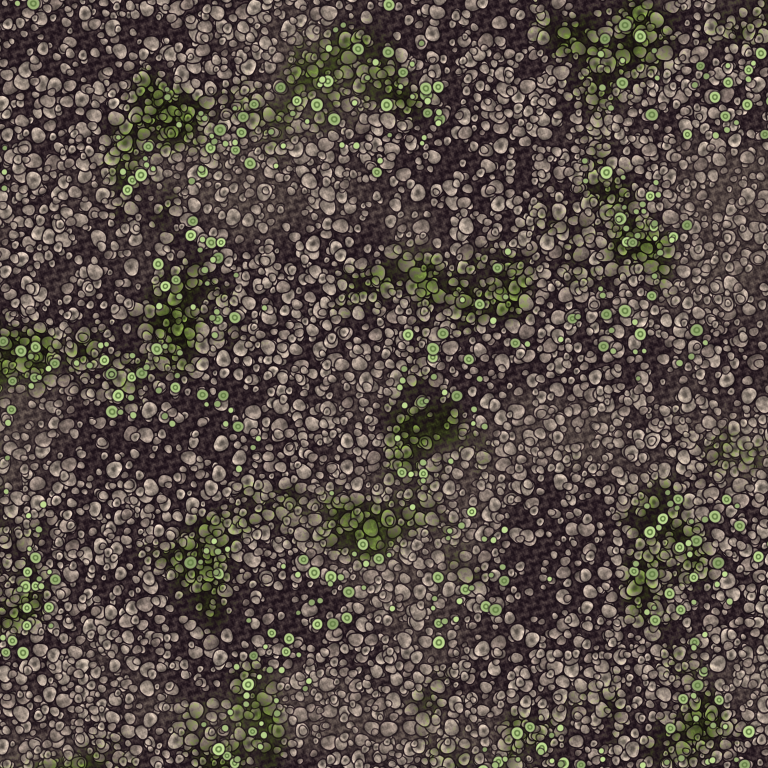
Reproduce this texture procedurally as a WebGL 2 fragment shader.

```glsl
#version 300 es
precision highp float;
// Packed sediment grains over a dark plum ground, with faint green haze
// and clustered pale green cells. Jittered cellular grids place the round parts;
// warped, layered sines drive density, haze and grit.

uniform vec2 u_resolution;
out vec4 fragColor;

const float TAU = 6.2831853;
const float BLUR = 0.0022; // edge softness in canvas units
const vec3 PLUM = vec3(0.14, 0.09, 0.12);
const vec3 UMBER = vec3(0.30, 0.255, 0.24);
const vec3 TAUPE = vec3(0.49, 0.43, 0.40);
const vec3 PALE = vec3(0.73, 0.67, 0.61);
const vec3 MOSS = vec3(0.40, 0.49, 0.28);
const vec3 LIME = vec3(0.74, 0.84, 0.56);

vec3 hash3(vec2 cell, float seed) {
    vec3 q = fract((cell.xyx + seed * 17.3) * vec3(0.1031, 0.1030, 0.0973));
    q += dot(q, q.yxz + 33.33);
    return fract((q.xxy + q.yzz) * q.zyx);
}

// Sum of warped sines, roughly -0.9 to 0.9
float layeredSines(vec2 p, float seed) {
    float sum = 0.0, amplitude = 0.5;
    for (int i = 0; i < 5; i++) {
        p = mat2(1.36, 1.02, -1.02, 1.36) * p + seed * 2.7;
        sum += amplitude * sin(p.x + 1.4 * sin(p.y + seed));
        amplitude *= 0.56;
    }
    return sum;
}

float grainDensity(vec2 uv) {
    return clamp(0.84 + 0.55 * layeredSines(uv * vec2(6.0, 10.0), 1.0), 0.3, 1.0);
}

float clusterDensity(vec2 uv) {
    return 0.24 * smoothstep(-0.1, 0.75, layeredSines(uv * 9.0, 4.0));
}

// Distance from a grain centre, 1.0 on its slightly uneven rim
float pebble(vec2 offset, float radius, vec3 look, float unevenness) {
    float angle = atan(offset.y, offset.x);
    float wobble = sin(2.0 * angle + look.y * TAU) + 0.6 * sin(3.0 * angle + look.z * TAU);
    return length(offset) / (radius * (1.0 + unevenness * wobble));
}

vec3 addGrains(vec3 base, vec2 uv, float count, float seed, vec2 radii, float cover) {
    vec2 p = uv * count, home = floor(p);
    for (int k = 0; k < 9; k++) {
        vec2 id = home + vec2(k % 3, k / 3) - 1.0;
        vec3 place = hash3(id, seed), look = hash3(id, seed + 5.0);
        vec2 centre = id + mix(vec2(0.12), vec2(0.88), place.xy);
        if (place.z > cover * grainDensity(centre / count)) continue;
        float radius = mix(radii.x, radii.y, look.x);
        vec2 offset = p - centre;
        float d = pebble(offset, radius, look, 0.09);
        float soft = BLUR * count / radius;
        float body = 1.0 - smoothstep(0.92 - 0.5 * soft, 0.92 + 0.4 * soft, d);
        // One-sided light, and a dim core in some grains
        float turn = look.z * TAU;
        float light = 0.98 + 0.3 * dot(offset / radius, vec2(cos(turn), sin(turn)));
        float core = step(0.68, look.y) * (1.0 - smoothstep(0.1, 0.6, d));
        vec3 stone = mix(TAUPE, PALE, sqrt(look.y)) * light * (1.0 - 0.45 * core);
        vec3 tone = mix(PLUM * 0.75, stone, body);
        float alpha = 1.0 - smoothstep(1.0, 1.0 + soft, d);
        base = mix(base, tone, alpha * mix(0.82, 1.0, place.z));
    }
    return base;
}

vec3 addGreenCells(vec3 base, vec2 uv, float count, float seed, vec2 radii, float hollow) {
    vec2 p = uv * count, home = floor(p);
    for (int k = 0; k < 9; k++) {
        vec2 id = home + vec2(k % 3, k / 3) - 1.0;
        vec3 place = hash3(id, seed), look = hash3(id, seed + 3.0);
        vec2 centre = id + mix(vec2(0.15), vec2(0.85), place.xy);
        if (place.z > clusterDensity(centre / count)) continue;
        float radius = mix(radii.x, radii.y, look.x);
        float d = pebble(p - centre, radius, look, 0.03);
        float soft = BLUR * count / radius;
        float body = 1.0 - smoothstep(1.0 - 0.5 * soft, 1.0 + 0.5 * soft, d);
        float outline = 1.0 - smoothstep(1.05, 1.15 + soft, d);
        // Pale wall around a mossy inside with a small pale nucleus
        float wall = smoothstep(0.4, 0.7, d);
        float nucleus = 1.0 - smoothstep(0.1, 0.42, d);
        float glow = mix(1.0, max(wall, nucleus), hollow);
        vec3 tone = mix(MOSS, LIME * mix(0.72, 1.05, look.y), glow);
        base = mix(base, PLUM * 0.8, outline * 0.8);
        base = mix(base, tone, body);
    }
    return base;
}

void main() {
    vec2 uv = gl_FragCoord.xy / u_resolution.y;
    float grit = layeredSines(uv * 230.0, 2.0);
    float silt = smoothstep(-0.1, 0.8, layeredSines(uv * vec2(5.0, 8.0), 7.0));

    // Mottled ground, then grains from fine to coarse to loose
    vec3 color = mix(PLUM, UMBER, clamp(0.3 + 0.5 * grit + 0.6 * silt, 0.0, 1.2));
    color = addGrains(color, uv, 80.0, 11.0, vec2(0.28, 0.46), 0.6);
    color = addGrains(color, uv, 50.0, 23.0, vec2(0.32, 0.57), 0.85);
    color = addGrains(color, uv, 70.0, 37.0, vec2(0.27, 0.47), 0.4);
    color = mix(color, TAUPE * 0.95, 0.14 * silt);
    color *= 1.0 + 0.24 * grit;

    // Dark green haze broken up by grit
    float haze = smoothstep(0.25, 1.0, layeredSines(uv * 9.0, 9.0) + 0.3 * grit);
    color = mix(color, color * vec3(0.62, 0.8, 0.42), haze);

    color = addGreenCells(color, uv, 50.0, 51.0, vec2(0.28, 0.4), 1.0);
    color = addGreenCells(color, uv, 66.0, 67.0, vec2(0.19, 0.28), 0.0);
    fragColor = vec4(clamp(color, 0.0, 1.0), 1.0);
}
```
